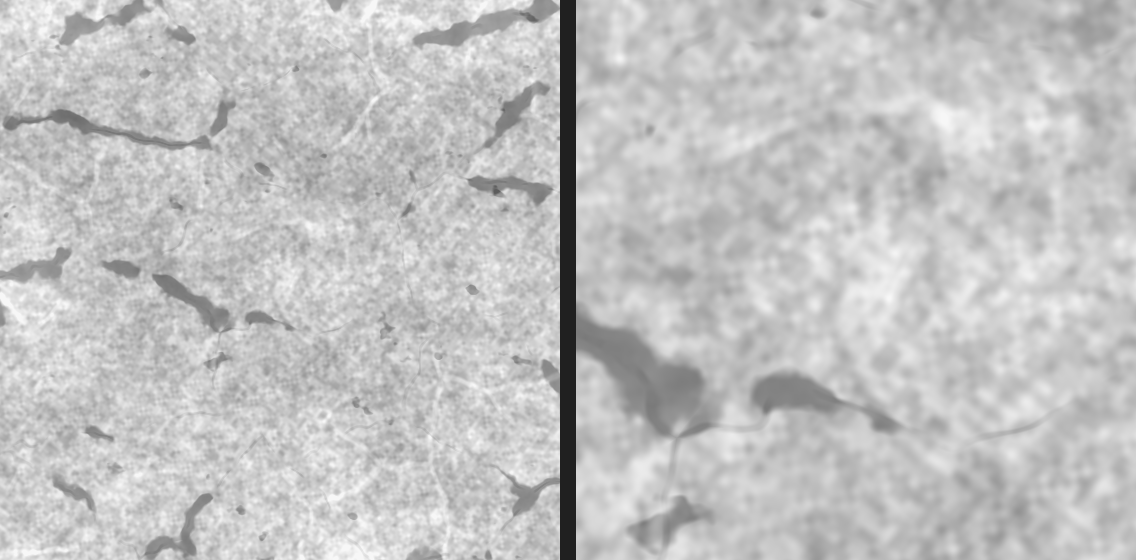
Left, the full canvas; right, a detail of the centre.
This texture is drawn by a three.js fragment shader. Its source:

```glsl
// Weathered pale grey stone: cloudy facets under a fine mottled grain,
// crossed by thin light veins and by dark, ragged pits that open along
// the borders of a warped Voronoi pattern.

varying vec2 vUv;

float hash(vec2 p) {
  return fract(sin(dot(p, vec2(127.1, 311.7))) * 43758.5453);
}

vec2 hash2(vec2 p) {
  return vec2(hash(p), hash(p + 57.3));
}

float noise(vec2 p) {
  vec2 i = floor(p);
  vec2 f = fract(p);
  f = f * f * (3.0 - 2.0 * f);
  return mix(mix(hash(i), hash(i + vec2(1.0, 0.0)), f.x),
             mix(hash(i + vec2(0.0, 1.0)), hash(i + 1.0), f.x), f.y);
}

// Four octaves, turned at each step to hide the lattice; range 0 to 1
float fbm(vec2 p) {
  float sum = 0.0;
  float amp = 0.533;
  for (int i = 0; i < 4; i++) {
    sum += amp * noise(p);
    p = mat2(1.6, 1.2, -1.2, 1.6) * p + 17.7;
    amp *= 0.5;
  }
  return sum;
}

// x: distance to the nearest cell border, y: random value of the cell
vec2 facets(vec2 p) {
  vec2 cell = floor(p);
  vec2 nearest = vec2(0.0);
  vec2 id = cell;
  float best = 9.0;
  for (int y = -1; y <= 1; y++) {
    for (int x = -1; x <= 1; x++) {
      vec2 c = cell + vec2(float(x), float(y));
      vec2 r = c + hash2(c) - p;
      if (dot(r, r) < best) {
        best = dot(r, r);
        nearest = r;
        id = c;
      }
    }
  }
  float border = 9.0;
  for (int y = -2; y <= 2; y++) {
    for (int x = -2; x <= 2; x++) {
      vec2 c = id + vec2(float(x), float(y));
      vec2 r = c + hash2(c) - p;
      vec2 gap = r - nearest;
      if (dot(gap, gap) > 0.0001) {
        border = min(border, dot(0.5 * (r + nearest), normalize(gap)));
      }
    }
  }
  return vec2(border, hash(id + 9.1));
}

void main() {
  vec2 uv = vUv;
  vec2 bend = vec2(fbm(uv * 9.0 + 3.0), fbm(uv * 9.0 + 41.0)) - 0.5;
  vec2 warped = uv + 0.09 * bend;

  // Cloudy body with faintly angular patches
  vec2 facet = facets(warped * vec2(3.1, 4.2) + 5.0);
  float tone = 0.797 + 0.28 * (fbm(uv * vec2(3.2, 4.0) + 11.0) - 0.5);
  tone += 0.05 * (facet.y - 0.5) * smoothstep(0.0, 0.08, facet.x);

  // Mottling and fine grain
  float mottle = fbm(uv * 27.0 + 71.0);
  float grain = noise(uv * 92.0 + 4.0 * bend) - 0.5;
  float speck = noise(mat2(0.8, 0.6, -0.6, 0.8) * uv * 165.0 + 23.0) - 0.5;
  tone += 0.20 * (mottle - 0.5) + 0.16 * grain + 0.13 * speck;

  // Thin, broken light veins
  float vein = facets((uv + 0.06 * bend) * vec2(6.2, 5.0) + 31.0).x;
  float veinGate = smoothstep(0.44, 0.64, fbm(uv * 6.0 + 87.0));
  tone += 0.09 * veinGate * (1.0 - smoothstep(0.008, 0.045, vein));

  // Hairline cracks, then ragged pits widening along the same borders
  float crack = facet.x / 3.6;
  float ragged = crack + 0.028 * (mottle - 0.5) + 0.006 * grain;
  float open = smoothstep(0.53, 0.66, fbm(uv * 6.5 + 133.0));
  float hair = 1.0 - smoothstep(0.001, 0.004, crack);
  float pit = 1.0 - smoothstep(-0.004, 0.005, ragged - 0.013 * open);
  pit *= smoothstep(0.05, 0.45, open);
  tone -= 0.07 * hair * smoothstep(0.42, 0.6, mottle);
  tone -= pit * (0.23 + 0.16 * grain + 0.12 * speck);

  // Small stray pits
  float stray = fbm(uv * vec2(19.0, 25.0) + 211.0);
  tone -= 0.2 * smoothstep(0.76, 0.83, stray);

  gl_FragColor = vec4(vec3(clamp(tone, 0.36, 0.97)), 1.0);
}
```
